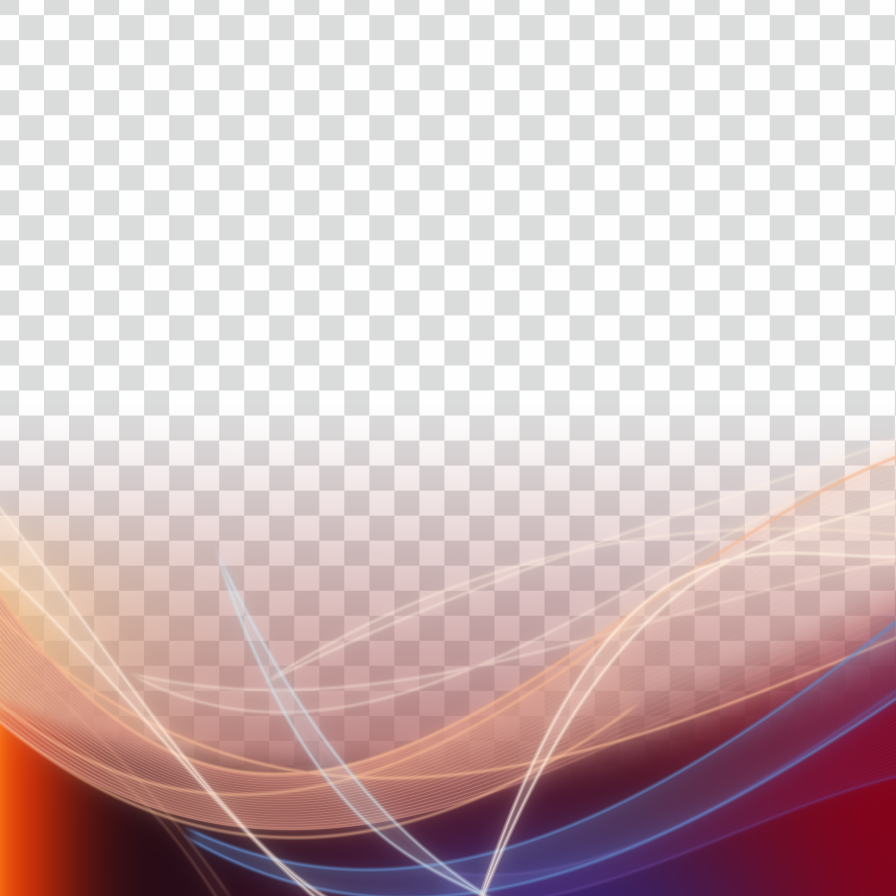
A Shadertoy shader for this background:

```glsl
#define CELL 0.02793
#define CELL_ORIGIN vec2(0.0212, 0.0169)
#define VEIL_TOP 0.45
#define VEIL_STRENGTH 0.72
#define THREADS 22.0
#define THREAD_WIDTH 0.0011
#define EDGE_WIDTH 0.0024
#define EDGE_GLOW 0.009

const vec3 CREAM  = vec3(1.00, 0.94, 0.88);
const vec3 PEACH  = vec3(0.98, 0.74, 0.58);
const vec3 SALMON = vec3(0.84, 0.55, 0.50);
const vec3 ICE    = vec3(0.82, 0.90, 0.94);
const vec3 BLUE   = vec3(0.38, 0.55, 0.80);
const vec3 VIOLET = vec3(0.42, 0.28, 0.62);

// Cubic through two ends: c = (start y, end y, start slope, end slope).
// Returns height and slope at x.
vec2 curve(float x, vec2 span, vec4 c) {
    float h = span.y - span.x;
    float t = (x - span.x) / h;
    float k1 = c.z * h;
    float k2 = 3.0 * (c.y - c.x) - (2.0 * c.z + c.w) * h;
    float k3 = 2.0 * (c.x - c.y) + (c.z + c.w) * h;
    return vec2(c.x + t * (k1 + t * (k2 + t * k3)),
                (k1 + t * (2.0 * k2 + 3.0 * t * k3)) / h);
}

// Bright rim with a soft halo
float rim(float y, vec2 c, float px) {
    float d = abs(y - c.x) * inversesqrt(1.0 + c.y * c.y);
    return 0.65 * (1.0 - smoothstep(0.0, EDGE_WIDTH + px, d))
         + 0.22 * exp(-d / EDGE_GLOW);
}

// Translucent sheet of fine threads spun between two curves
vec3 ribbon(vec3 base, vec2 p, vec2 span, vec4 c0, vec4 c1,
            vec3 tint, float fill, float glow) {
    float px = 1.0 / iResolution.y;
    vec2 a = curve(p.x, span, c0);
    vec2 b = curve(p.x, span, c1);
    float gap = max(abs(b.x - a.x), 1e-4);
    float inside = smoothstep(-px, px, p.y - min(a.x, b.x))
                 * smoothstep(-px, px, max(a.x, b.x) - p.y);

    float slope = mix(a.y, b.y, 0.5);
    float spacing = gap / THREADS * inversesqrt(1.0 + slope * slope);
    float phase = fract(abs(p.y - a.x) / gap * THREADS);
    float d = (0.5 - abs(phase - 0.5)) * spacing;
    float thread = 1.0 - smoothstep(0.0, max(THREAD_WIDTH, px), d);
    thread = mix(0.35, thread, smoothstep(1.5 * px, 4.0 * px, spacing));

    float sheet = inside * fill * (0.6 + 0.7 * thread + 0.02 / (gap + 0.02));
    float rims = glow * max(rim(p.y, a, px), rim(p.y, b, px));
    float ends = smoothstep(span.x, span.x + 0.025, p.x)
               * smoothstep(span.y, span.y - 0.025, p.x);
    return mix(base, tint, clamp((sheet + rims) * ends, 0.0, 0.92));
}

// Checker with edges softened to one pixel
vec3 checker(vec2 p) {
    vec2 q = (p - CELL_ORIGIN) / CELL;
    vec2 wave = abs(fract(q * 0.5 - 0.25) - 0.5) * 2.0 - 0.5;
    vec2 s = clamp(wave * CELL * iResolution.xy, -0.5, 0.5) * 2.0;
    return mix(vec3(0.995), vec3(0.855, 0.857, 0.86), 0.5 + 0.5 * s.x * s.y);
}

// Rose veil above, glowing dark ground below
vec3 backdrop(vec2 p) {
    vec3 col = checker(p);
    float rise = clamp((p.y - VEIL_TOP) / 0.4, 0.0, 1.0);
    col = mix(col, vec3(0.62, 0.30, 0.31), VEIL_STRENGTH * pow(rise, 1.2));
    float dawn = exp(-p.x * 9.0) * smoothstep(0.52, 0.74, p.y);
    col = mix(col, vec3(1.0, 0.82, 0.52), 0.8 * dawn);

    vec3 ground = mix(vec3(0.13, 0.04, 0.08), vec3(0.31, 0.08, 0.14),
                      smoothstep(0.1, 0.6, p.x));
    ground = mix(ground, vec3(0.52, 0.01, 0.10), smoothstep(0.65, 1.0, p.x));
    vec2 pool = (p - vec2(0.62, 1.02)) / vec2(0.22, 0.10);
    ground = mix(ground, vec3(0.22, 0.13, 0.42), exp(-dot(pool, pool)));
    ground = mix(ground, vec3(0.82, 0.15, 0.02), exp(-p.x * p.x * 120.0));
    ground = mix(ground, vec3(1.0, 0.48, 0.08), 0.8 * exp(-p.x * 45.0));

    float horizon = curve(p.x, vec2(0.0, 1.0), vec4(0.785, 0.71, 0.45, -0.45)).x;
    float softness = mix(0.015, 0.08, p.x);
    return mix(col, ground, smoothstep(-softness, softness, p.y - horizon));
}

void mainImage(out vec4 fragColor, in vec2 fragCoord) {
    vec2 p = fragCoord / iResolution.xy;
    p.y = 1.0 - p.y;   // heights run downward from the top
    vec3 col = backdrop(p);
    vec2 wide = vec2(-0.03, 1.03);

    // Faint high arcs
    col = ribbon(col, p, vec2(0.29, 1.03), vec4(0.765, 0.60, -0.65, 0.12), vec4(0.765, 0.48, -0.5, -0.35), CREAM, 0.06, 0.45);
    col = ribbon(col, p, vec2(0.14, 1.03), vec4(0.75, 0.62, 0.25, -0.17), vec4(0.75, 0.50, 0.55, -0.3), CREAM, 0.07, 0.4);

    // Warm sweep across the middle
    float west = 1.0 - smoothstep(0.35, 0.85, p.x);
    col = ribbon(col, p, wide, vec4(0.62, 0.50, 1.6, -0.3), vec4(0.78, 0.66, 0.9, -0.46), SALMON, 0.08 + 0.5 * west, 0.2);
    col = ribbon(col, p, wide, vec4(0.62, 0.50, 1.6, -0.3), vec4(0.66, 0.70, 1.0, -0.4), PEACH, 0.10, 0.65);
    col = ribbon(col, p, vec2(-0.03, 0.72), vec4(0.76, 0.68, 0.9, -0.8), vec4(0.78, 0.78, 0.9, -0.75), PEACH, 0.08, 0.6);
    col = ribbon(col, p, vec2(-0.03, 0.27), vec4(0.69, 1.02, 0.9, 1.5), vec4(0.78, 1.05, 0.3, 1.8), PEACH, 0.03, 0.2);

    // Cool sweep along the lower right
    col = ribbon(col, p, vec2(0.48, 1.03), vec4(0.97, 0.75, 0.2, -0.7), vec4(1.01, 0.86, 0.1, -0.2), VIOLET, 0.16, 0.4);
    col = ribbon(col, p, vec2(0.20, 1.03), vec4(0.92, 0.67, 0.5, -0.8), vec4(0.93, 0.76, 0.6, -0.68), BLUE, 0.20, 0.65);

    // Pale strands crossing the sweeps
    col = ribbon(col, p, vec2(-0.03, 0.40), vec4(0.53, 1.02, 1.2, 0.4), vec4(0.61, 1.04, 0.8, 0.7), CREAM, 0.15, 0.6);
    col = ribbon(col, p, vec2(0.235, 0.56), vec4(0.60, 1.01, 3.0, 0.5), vec4(0.60, 1.01, 2.2, 0.6), ICE, 0.15, 0.6);
    col = ribbon(col, p, vec2(0.52, 1.03), vec4(1.05, 0.62, -3.2, -0.1), vec4(1.05, 0.55, -2.7, -0.35), CREAM, 0.15, 0.7);

    fragColor = vec4(col, 1.0);
}
```
